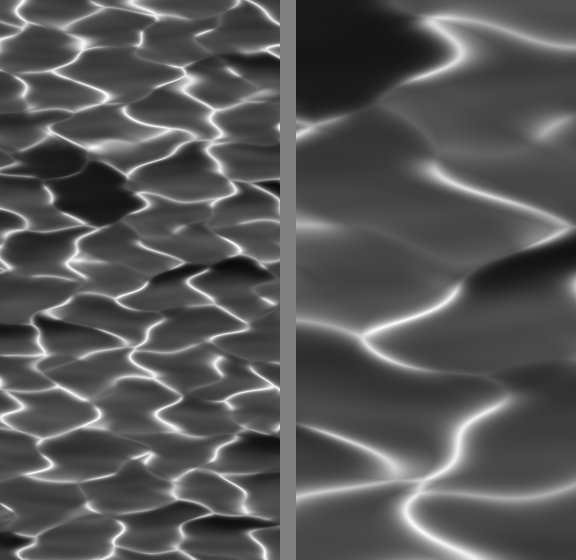
Left, the full canvas; right, a detail of the centre.
Write a WebGL 1 fragment shader that draws this texture.

```glsl
precision highp float;
uniform vec2 u_resolution;

const vec2 CELLS = vec2(3.8, 6.7);          // cells per canvas width, wide and flat
const float JITTER = 0.72;                  // scatter of the cell centres
const float ROW_SHIFT = 0.25;               // rows move left and right in turn
const vec2 WARP = vec2(0.17, 0.09);         // meander of the ridges
const float GLOW = 0.118;                   // reach of the light around a ridge
const float CREST = 0.022;                  // rounding of the ridge top
const float BLEND = 11.0;                   // sharpness between cell shades
const float BASE_GREY = 0.265;
const float RIDGE_LIGHT = 0.64;
const float STREAK = 0.04;                  // strength of the level streaks
const vec2 HOLLOW_AT = vec2(0.28, 1.39);    // centre of the black hollow
const vec2 HOLLOW_SIZE = vec2(0.32, 0.1);

vec2 hash2(vec2 id) {
  vec2 q = vec2(dot(id, vec2(127.1, 311.7)), dot(id, vec2(269.5, 183.3)));
  return fract(sin(q) * 43758.5453);
}

// Layered sines that bend each other, about -1 to 1
float waves(vec2 p) {
  return sin(p.x + 1.7 * sin(p.y * 0.63 + 0.4)) * sin(p.y + 1.5 * sin(p.x * 0.57 + 2.1));
}

vec2 meander(vec2 p) {
  float sway = sin(p.y * 4.3 + 1.6 * sin(p.x * 1.7)) + 0.45 * sin(p.y * 9.7 + p.x * 2.3);
  float lift = sin(p.x * 3.6 + 1.5 * sin(p.y * 1.3)) + 0.4 * sin(p.x * 7.3 - p.y * 1.9);
  return p + WARP * vec2(sway, lift);
}

// Darkness of one cell: deepest under its upper rim, full inside the hollow
float cellShadow(vec2 centre, vec2 offset, float seed) {
  float rim = smoothstep(-0.1, 0.5, -offset.y) * mix(0.12, 0.9, seed * seed);
  float hollow = 1.0 - smoothstep(0.7, 1.0, length((centre / CELLS - HOLLOW_AT) / HOLLOW_SIZE));
  return max(rim, hollow * 0.97);
}

// Returns the gap between the two nearest centres, the blended shadow
// and how upright the nearby border is
vec3 cellular(vec2 p) {
  vec2 home = floor(p);
  float nearest = 9.0;
  float second = 9.0;
  float shadowSum = 0.0;
  float weightSum = 0.0;
  vec2 offsetSum = vec2(0.0);
  vec2 squareSum = vec2(0.0);
  for (int j = -1; j <= 1; j++) {
    for (int i = -1; i <= 1; i++) {
      vec2 id = home + vec2(float(i), float(j));
      vec2 centre = id + 0.5 + JITTER * (hash2(id) - 0.5);
      centre.x += ROW_SHIFT * (2.0 * mod(id.y, 2.0) - 1.0);
      vec2 offset = centre - p;
      float d = length(offset);
      second = min(second, max(nearest, d));
      nearest = min(nearest, d);
      float weight = exp(-BLEND * d * d);
      shadowSum += weight * cellShadow(centre, offset, hash2(id + 37.0).x);
      offsetSum += weight * offset;
      squareSum += weight * offset * offset;
      weightSum += weight;
    }
  }
  weightSum = max(weightSum, 1e-9);
  vec2 mean = offsetSum / weightSum;
  vec2 spread = max(squareSum / weightSum - mean * mean, 0.0) + 0.001;
  return vec3(second - nearest, shadowSum / weightSum, spread.x / (spread.x + spread.y));
}

void main() {
  vec2 uv = gl_FragCoord.xy / u_resolution.x;
  vec2 p = uv * CELLS;
  vec3 cell = cellular(meander(p));
  float shadow = cell.y;

  // Ridges glow along the cell borders, strongest where upright, and fade in places
  float gap = sqrt(cell.x * cell.x + CREST * CREST) - CREST;
  float ridge = exp(-gap / (GLOW * (1.0 - 0.45 * shadow)));
  float strength = mix(0.2, 1.0, smoothstep(-0.5, 0.1, waves(p * vec2(3.3, 3.9))));
  strength *= mix(0.65, 1.08, smoothstep(0.05, 0.6, cell.z));
  strength *= 1.0 - 0.65 * smoothstep(0.75, 0.95, shadow);

  // Level streaks vary the flat parts
  float streaks = waves(p * vec2(1.9, 4.7) + 3.0) + 0.6 * waves(p * vec2(2.7, 9.3) + 7.0);
  float ground = (BASE_GREY + STREAK * streaks) * (1.0 - shadow);

  float grey = ground + RIDGE_LIGHT * strength * ridge;
  gl_FragColor = vec4(vec3(clamp(grey, 0.0, 1.0)), 1.0);
}
```
